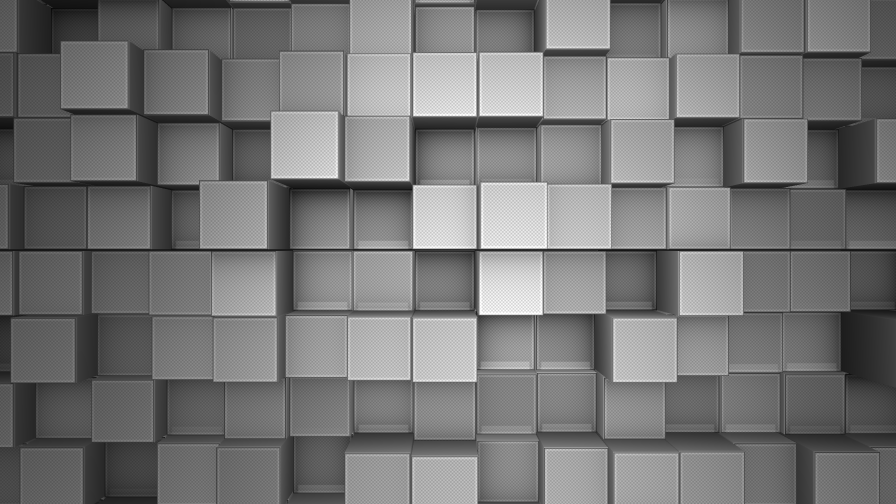
This background is drawn by a Shadertoy shader. Its source:

```glsl
const float EYE = 10.0;   // camera distance, in cells
const float HALF = 0.488; // half width of a block

float hash(vec2 p) {
    return fract(sin(dot(p, vec2(127.1, 311.7))) * 4375.85);
}

// Block height above the wall: mostly small steps, a few tall ones
float blockHeight(vec2 cell) {
    float tall = smoothstep(0.82, 1.0, hash(cell + 17.3));
    return (hash(cell) - 0.47) * 1.15 + 0.55 * tall;
}

// Broad soft light, strongest right of the centre
float wallLight(vec2 p) {
    vec2 d = (p - vec2(0.9, 0.4)) * vec2(0.19, 0.14);
    return mix(0.25, 0.72, exp(-dot(d, d)));
}

// Shadow cast on a front face by its higher neighbours
float occlusion(vec2 cell, vec2 local, float h) {
    float shade = 1.0;
    for (int k = 0; k < 4; k++) {
        float side = float(k % 2) * 2.0 - 1.0;
        vec2 dir = k < 2 ? vec2(side, 0.0) : vec2(0.0, side);
        float rise = clamp(blockHeight(cell + dir) - h, 0.0, 1.0);
        float reach = exp(-(0.5 - dot(local, dir)) * 5.0);
        shade *= 1.0 - rise * reach * (k == 3 ? 0.85 : 0.5);
    }
    return shade;
}

float frontShade(vec2 cell, vec2 local, float h) {
    float edge = HALF - max(abs(local.x), abs(local.y));
    float tone = 1.0 + 0.3 * h + 0.26 * (hash(cell + 5.1) - 0.5);
    tone *= occlusion(cell, local, h) * (1.0 - 0.12 * local.y);

    // Fine woven dots
    vec2 weave = sin(local * 6.2832 * 20.0);
    tone *= 1.0 + 0.13 * weave.x * weave.y;

    // Glossy strip along the foot of sunken blocks
    float strip = smoothstep(-0.34, -0.36, local.y) * smoothstep(0.42, 0.39, abs(local.x));
    tone += 0.16 * strip * smoothstep(-0.1, -0.4, h);

    // Bright bevel and dark rim
    tone += 0.16 * smoothstep(0.025, 0.0, abs(edge - 0.03));
    return tone * mix(0.45, 1.0, smoothstep(0.0, 0.02, edge));
}

float traceWall(vec2 p) {
    p += 1e-4;
    vec2 home = vec2(floor(p.x + 0.5), floor(p.y) + 0.5);
    vec2 toward = sign(p);
    vec2 hitCell = home;
    vec2 hitEntry = vec2(0.0);
    float hitZ = -3.0;

    // Nearest box along the perspective ray
    for (int j = -1; j <= 1; j++)
    for (int i = -1; i <= 1; i++) {
        vec2 cell = home + vec2(i, j);
        vec2 entry = EYE * (1.0 - (cell - HALF * toward) / p);
        vec2 leave = EYE * (1.0 - (cell + HALF * toward) / p);
        float z = min(blockHeight(cell), min(entry.x, entry.y));
        if (z > max(leave.x, leave.y) && z > hitZ) {
            hitZ = z;
            hitCell = cell;
            hitEntry = entry;
        }
    }
    if (hitZ < -2.5) return 0.06;

    float h = blockHeight(hitCell);
    vec2 local = p * (1.0 - hitZ / EYE) - hitCell;
    float light = wallLight(p);
    if (hitZ > h - 1e-4) return light * frontShade(hitCell, local, h);

    // Side faces darken with depth
    float depth = h - hitZ;
    float face = hitEntry.x < hitEntry.y ? 0.72 : (p.y > 0.0 ? 0.42 : 0.8);
    float rim = 0.3 * smoothstep(0.06, 0.0, depth);
    return light * (face * exp(-depth * 0.75) + rim);
}

void mainImage(out vec4 fragColor, in vec2 fragCoord) {
    float value = 0.0;
    // 3 x 3 samples smooth every edge
    for (int j = -1; j <= 1; j++)
    for (int i = -1; i <= 1; i++) {
        vec2 pixel = fragCoord + vec2(i, j) / 3.0;
        vec2 p = (pixel - 0.5 * iResolution.xy) / (0.126 * iResolution.y);
        value += traceWall(p + vec2(0.05, -0.03)) / 9.0;
    }
    fragColor = vec4(vec3(clamp(value, 0.0, 1.0)), 1.0);
}
```
